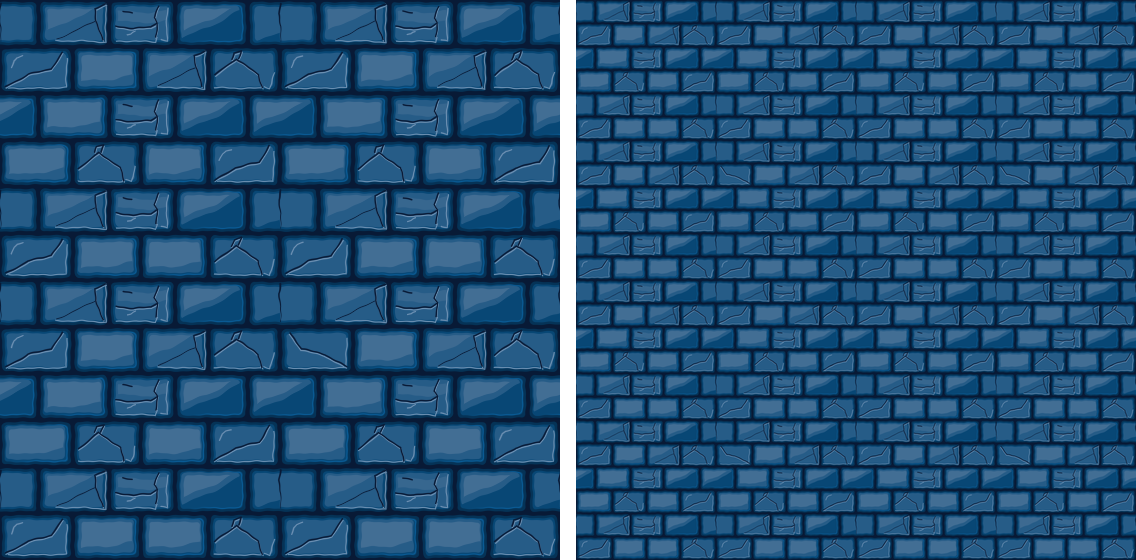
Left: one tile. Right: repeated 2 by 2.
Write a Shadertoy shader that draws this texture.

```glsl
// Seamless cartoon wall of blue stone bricks with glossy faces and bevelled cracks.
#define TILES 2.0          // horizontal repeats of the four-brick pattern
#define ROWS 12.0          // brick courses, a multiple of six
#define BRICK vec2(96, 64) // local drawing units of one brick
#define JOINT 2.8          // inset where mortar ends
#define RIM 6.3            // inset where the dark rim ends
#define FACE 9.0           // inset where the face begins
#define CRACK_WIDTH 1.0
#define LIGHT_WIDTH 0.85
#define WOBBLE 0.55        // hand-drawn unevenness

const float TAU = 6.2831853;
const vec3 MORTAR = vec3(.03, .10, .21);
const vec3 DARK   = vec3(.02, .20, .34);
const vec3 DEEP   = vec3(.03, .28, .46);
const vec3 STONE  = vec3(.15, .36, .53);
const vec3 GLOSS  = vec3(.26, .43, .58);
const vec3 LIGHT  = vec3(.46, .59, .72);

// Brick kinds, and their order in six courses of four
const int PLAIN = 0, CORNER = 1, SLABS = 2, SHEEN = 3, SPLIT = 4, ZIGZAG = 5, ARCH = 6;
const int KINDS[24] = int[24](1,2,3,4, 5,0,1,6, 0,2,3,3, 0,6,0,5, 1,2,3,4, 5,0,0,6);

float unitsPerPixel;

float cover(float d) { return 1.0 - smoothstep(-.7, .7, d / unitsPerPixel); }

float box(vec2 q, vec2 center, vec2 halfSize, float radius) {
    vec2 d = abs(q - center) - halfSize + radius;
    return length(max(d, 0.0)) + min(max(d.x, d.y), 0.0) - radius;
}

float inset(vec2 q, float amount, float radius) {
    return box(q, BRICK * .5, BRICK * .5 - amount, radius);
}

float segment(vec2 q, vec2 a, vec2 b) {
    vec2 v = b - a;
    return length(q - a - v * clamp(dot(q - a, v) / dot(v, v), 0.0, 1.0));
}

float path(vec2 q, vec2 a, vec2 b, vec2 c, vec2 d) {
    return min(segment(q, a, b), min(segment(q, b, c), segment(q, c, d)));
}

// lines.x: distance to dark cracks, lines.y: distance to lit bevels
void crack(inout vec2 lines, vec2 q, vec2 a, vec2 b, vec2 c, vec2 d) {
    lines = min(lines, vec2(path(q, a, b, c, d), path(q - vec2(.8, 2.0), a, b, c, d)));
}

void bevel(inout vec2 lines, vec2 q, vec2 a, vec2 b, vec2 c, vec2 d) {
    lines.y = min(lines.y, path(q, a, b, c, d));
}

vec2 cracks(int kind, vec2 q, bool mirrored) {
    vec2 lines = vec2(1e3);
    if (kind == CORNER) {
        crack(lines, q, vec2(91, 6), vec2(76, 12), vec2(78, 28), vec2(87, 54));
        lines.x = min(lines.x, segment(q, vec2(25, 54), vec2(78, 28)) + .5);
        bevel(lines, q, vec2(24, 56), vec2(60, 56), vec2(91, 58), vec2(91, 6));
    } else if (kind == SLABS) {
        crack(lines, q, vec2(10, 36), vec2(35, 39), vec2(60, 37), vec2(70, 31));
        crack(lines, q, vec2(72, 9), vec2(66, 24), vec2(70, 31), vec2(68, 50));
        lines.x = min(lines.x, segment(q, vec2(20, 15), vec2(33, 18)));
        bevel(lines, q, vec2(27, 47), vec2(32, 46), vec2(35, 44), vec2(38, 43));
        bevel(lines, q, vec2(10, 57), vec2(40, 56), vec2(68, 58), vec2(70, 51));
        bevel(lines, q, vec2(86, 12), vec2(83, 36), vec2(85, 56), vec2(76, 54));
    } else if (kind == SPLIT) {
        lines.x = path(q, vec2(44, 5), vec2(42, 18), vec2(45, 36), vec2(44, 57)) + q.y * .02 - .4;
    } else if (kind == ZIGZAG) {
        vec2 m = mirrored ? vec2(BRICK.x - q.x, q.y) : q;
        crack(lines, m, vec2(8, 55), vec2(37, 38), vec2(68, 30), vec2(82, 8));
        if (!mirrored) bevel(lines, q, vec2(15, 28), vec2(19, 19), vec2(23, 15), vec2(30, 13));
        bevel(lines, q, vec2(12, 57), vec2(50, 57), vec2(87, 56), vec2(88, 16));
    } else if (kind == ARCH) {
        crack(lines, q, vec2(8, 39), vec2(37, 17), vec2(67, 38), vec2(72, 56));
        crack(lines, q, vec2(31, 17), vec2(34, 9), vec2(44, 6), vec2(40, 16));
        bevel(lines, q, vec2(8, 56), vec2(40, 57), vec2(70, 57), vec2(71, 55));
        bevel(lines, q, vec2(75, 55), vec2(82, 57), vec2(85, 50), vec2(88, 36));
    }
    return lines;
}

vec3 faceColor(int kind, vec2 q) {
    float curve = 2.0 * sin(q.x * .09);
    float diagonal = q.y - 58.0 + .5 * q.x + curve;
    float inner = inset(q, 12.0, 4.0);
    if (kind == PLAIN)
        return mix(STONE, GLOSS, cover(max(inner, q.y - 50.0 + .12 * q.x + curve)));
    if (kind == SHEEN)
        return mix(mix(DEEP, STONE, cover(diagonal)), GLOSS, cover(max(inner, diagonal + 9.0)));
    if (kind == CORNER)
        return mix(STONE, GLOSS, .8 * cover(max(inner, diagonal + 9.0)));
    if (kind == SLABS)
        return mix(STONE, GLOSS, .6 * cover(max(inner, abs(q.y - 23.0 + curve) - 7.0)));
    if (kind == SPLIT)
        return mix(STONE, DEEP, cover(max(q.x - 43.0, 60.0 - q.y - .35 * q.x)));
    return STONE;
}

void mainImage(out vec4 fragColor, in vec2 fragCoord) {
    vec2 uv = fragCoord / iResolution.xy;
    unitsPerPixel = BRICK.y * ROWS / iResolution.y;

    // Locate the brick in its staggered course
    float down = (1.0 - uv.y) * ROWS;
    int row = int(down);
    bool even = row % 2 == 0;
    float tileX = uv.x * TILES - (even ? .138 : 0.0);
    float x = fract(tileX) * 384.0;
    vec4 starts = even ? vec4(0, 97, 187, 287) : vec4(0, 100, 193, 286);
    int column = int(dot(step(starts.yzw, vec3(x)), vec3(1)));
    float right = column < 3 ? starts[column + 1] : 384.0;
    vec2 q = vec2((x - starts[column]) / (right - starts[column]), fract(down)) * BRICK;
    int kind = KINDS[(row % 6) * 4 + column];
    bool mirrored = row == 7 && tileX >= 1.0;

    // Layered sines with whole frequencies wrap at the canvas edges
    q += WOBBLE * (sin(TAU * (uv.yx * 18.0 + uv * 6.0)) + .6 * sin(TAU * (uv.yx * 43.0 - uv * 14.0)));

    // Stone layers from mortar to face
    bool glossy = kind == PLAIN || kind == SHEEN;
    vec2 lean = glossy ? vec2(1.3, 1.0) : vec2(0);
    vec3 color = mix(MORTAR, DARK, cover(inset(q, JOINT, 6.0)));
    color = mix(color, DEEP, cover(inset(q, RIM, 5.0)));
    float edge = abs(inset(q, RIM + 1.2, 5.0)) - .7;
    float lowerRight = smoothstep(50.0, 90.0, q.x + q.y * .6);
    if (glossy) color = mix(color, vec3(.04, .36, .59), cover(edge) * lowerRight);
    color = mix(color, faceColor(kind, q), cover(inset(q + lean, FACE, 5.0)));

    // Lit bevels, then dark cracks
    vec2 lines = cracks(kind, q, mirrored);
    color = mix(color, LIGHT, .9 * cover(lines.y - LIGHT_WIDTH));
    color = mix(color, MORTAR, cover(lines.x - CRACK_WIDTH));
    fragColor = vec4(color, 1);
}
```
